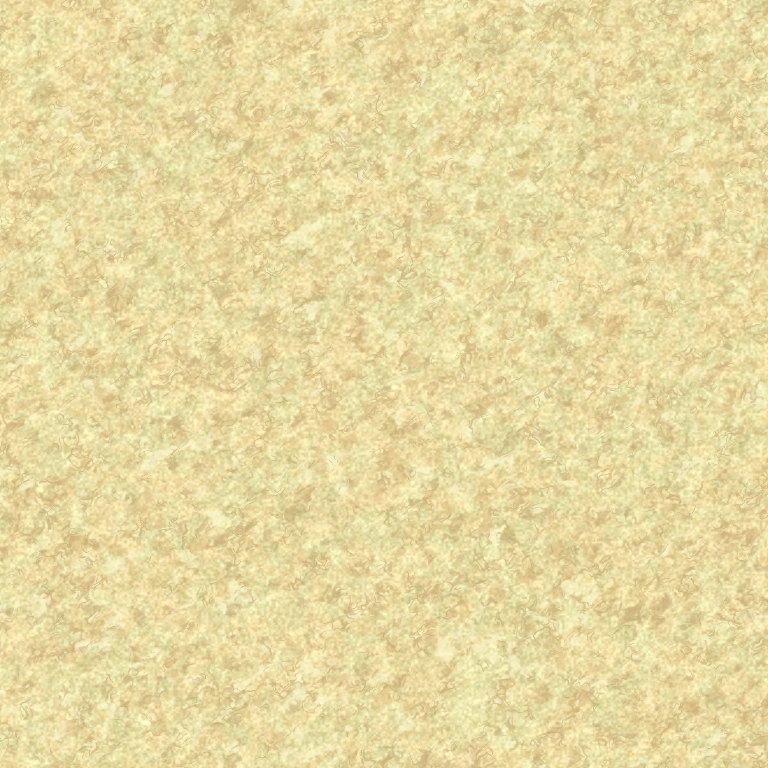
This texture is drawn by a three.js fragment shader. Its source:

```glsl
varying vec2 vUv;

float hash(vec2 p) {
  vec3 q = fract(p.xyx * 0.1031);
  q += dot(q, q.yzx + 33.33);
  return fract((q.x + q.y) * q.z);
}

float noise(vec2 p) {
  vec2 cell = floor(p);
  vec2 f = fract(p);
  f = f * f * (3.0 - 2.0 * f);
  float low = mix(hash(cell), hash(cell + vec2(1.0, 0.0)), f.x);
  float high = mix(hash(cell + vec2(0.0, 1.0)), hash(cell + vec2(1.0, 1.0)), f.x);
  return mix(low, high, f.y);
}

// Four rotated octaves, averaging 0.5
float fbm(vec2 p) {
  float sum = 0.0;
  float weight = 0.533;
  for (int i = 0; i < 4; i++) {
    sum += weight * noise(p);
    p = mat2(1.6, 1.2, -1.2, 1.6) * p + 17.3;
    weight *= 0.5;
  }
  return sum;
}

// Thin crooked line along the middle level of a noise field
float vein(vec2 p, float width) {
  return 1.0 - smoothstep(0.0, width, abs(noise(p) - 0.5));
}

void main() {
  // Features lean up to the right and are slightly stretched that way
  vec2 p = vec2(dot(vUv, vec2(0.85, 0.53)), 1.25 * dot(vUv, vec2(-0.53, 0.85))) + 3.0;
  vec2 warp = vec2(fbm(p * 60.0), fbm(p * 60.0 + 41.0)) - 0.5;
  vec2 q = p + warp * 0.022;

  // Greenish cream drifting gently into warm sand
  float warmth = 0.75 * fbm(q * 42.0 + 7.0) + 0.25 * fbm(p * 6.0);
  vec3 color = mix(vec3(0.908, 0.884, 0.665), vec3(0.935, 0.867, 0.635),
                   smoothstep(0.34, 0.66, warmth));

  // Soft relief and crisp fine grain
  float relief = fbm(q * 75.0 + 23.0) - 0.5;
  float grain = 0.6 * noise(vUv * 330.0) + 0.4 * noise(p * 210.0 + 9.0) - 0.5;
  color += relief * vec3(0.14, 0.15, 0.17);
  color += grain * vec3(0.19, 0.20, 0.23);

  // Small pale flakes and tan stains
  float flake = smoothstep(0.62, 0.80, fbm(q * 44.0 + 61.0));
  float stain = smoothstep(0.62, 0.82, fbm(q * 46.0 + 97.0));
  color = mix(color, vec3(0.985, 0.965, 0.80), 0.7 * flake);
  color = mix(color, vec3(0.85, 0.72, 0.49), 0.5 * stain);

  // Short broken hairline veins at two sizes
  float broken = smoothstep(0.42, 0.66, fbm(p * 58.0 + 131.0));
  float lines = max(vein(q * 68.0 + 5.0, 0.13), 0.8 * vein(q * 125.0 + 83.0, 0.2));
  color = mix(color, vec3(0.74, 0.62, 0.41), 0.55 * broken * lines);

  gl_FragColor = vec4(clamp(color, 0.0, 1.0), 1.0);
}
```
